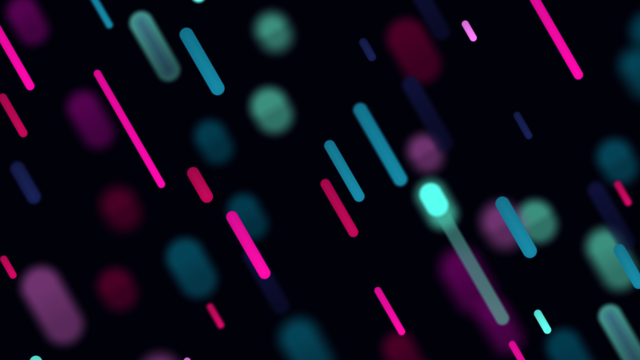
This background is drawn by a WebGL 2 fragment shader. Its source:

```glsl
#version 300 es
precision highp float;

uniform vec2 u_resolution;
out vec4 fragColor;

const vec2 SLANT = vec2(0.5, -0.866);

vec4 hash4(float n) {
    vec4 h = fract(n * vec4(0.1031, 0.1030, 0.0973, 0.1099));
    h += dot(h, h.wzxy + 33.33);
    return fract((h.xxyz + h.yzzw) * h.zywx);
}

// Evenly spread points with a little jitter, reaching past the borders
vec2 scatter(float n, vec2 jitter, float aspect) {
    vec2 spread = fract(n * vec2(0.7549, 0.5698) + 0.14 * jitter);
    return spread * vec2(aspect + 0.12, 1.12) - 0.06;
}

// Slanted capsule: x = coverage, y = position along its length, z = depth inside
vec3 capsule(vec2 p, float len, float radius, float blur) {
    float along = clamp(dot(p, SLANT) / len, -0.5, 0.5);
    float d = length(p - SLANT * along * len) - radius;
    return vec3(1.0 - smoothstep(-blur, blur, d), along + 0.5, clamp(-d / radius, 0.0, 1.0));
}

void main() {
    float aspect = u_resolution.x / u_resolution.y;
    vec2 p = gl_FragCoord.xy / u_resolution.y;
    float crisp = max(0.0025, 1.0 / u_resolution.y);
    vec3 color = vec3(0.004, 0.003, 0.04);

    // Far out-of-focus blobs: rgb and opacity
    vec4 hazes[6] = vec4[6](
        vec4(0.02, 0.31, 0.39, 0.85), vec4(0.38, 0.01, 0.35, 0.85),
        vec4(0.31, 0.74, 0.64, 0.75), vec4(0.33, 0.00, 0.16, 0.85),
        vec4(0.01, 0.28, 0.36, 0.80), vec4(0.54, 0.25, 0.53, 0.80));
    for (int i = 0; i < 24; i++) {
        vec4 h = hash4(float(i) + 7.3);
        vec4 haze = hazes[i % 6];
        vec2 center = scatter(float(i) + 0.4, h.xy, aspect);
        float radius = mix(0.042, 0.056, h.z);
        vec3 blob = capsule(p - center, mix(0.02, 0.13, h.w * h.w), radius, mix(0.022, 0.034, h.x));
        color = mix(color, haze.rgb, blob.x * haze.a * mix(1.0, 0.8, blob.y));
    }

    // Mid-distance bars with a brighter rim, and faint navy streaks
    for (int i = 0; i < 6; i++) {
        vec4 h = hash4(float(i) + 61.7);
        bool navy = i % 3 != 0;
        vec2 center = scatter(float(i) + 31.6, h.xy, aspect);
        vec3 bar = capsule(p - center, mix(0.14, 0.24, h.z), navy ? 0.024 : 0.033, 0.011);
        vec3 tint = navy ? vec3(0.06, 0.07, 0.23) : mix(vec3(0.30, 0.68, 0.61), vec3(0.24, 0.46, 0.54), bar.z);
        color = mix(color, tint, bar.x * mix(0.9, 0.55, bar.y));
    }

    // Glowing comet: tail, halo and core
    vec2 q = p - vec2(0.678 * aspect, 0.445);
    vec3 tail = capsule(q - SLANT * 0.19, 0.38, 0.019, 0.006);
    color = mix(color, mix(vec3(0.22, 0.48, 0.46), vec3(0.34, 0.62, 0.56), tail.y), tail.x * 0.75);
    vec3 halo = capsule(q - SLANT * 0.015, 0.06, 0.042, 0.024);
    color = mix(color, vec3(0.27, 0.72, 0.63), halo.x * 0.85);
    color = mix(color, vec3(0.35, 1.0, 0.94), capsule(q, 0.035, 0.031, 0.007).x);

    // Sharp streaks: rgb and length
    vec4 streaks[9] = vec4[9](
        vec4(0.98, 0.01, 0.65, 0.28), vec4(0.08, 0.51, 0.63, 0.14),
        vec4(1.00, 0.47, 0.98, 0.06), vec4(0.74, 0.01, 0.32, 0.12),
        vec4(0.38, 1.00, 0.94, 0.04), vec4(0.08, 0.10, 0.30, 0.07),
        vec4(0.98, 0.02, 0.64, 0.21), vec4(0.07, 0.50, 0.62, 0.19),
        vec4(0.80, 0.01, 0.36, 0.08));
    for (int i = 0; i < 27; i++) {
        vec4 h = hash4(float(i) + 113.9);
        vec4 streak = streaks[i % 9];
        vec2 center = scatter(float(i) + 57.2, h.xy, aspect);
        float radius = mix(0.010, 0.021, h.z * h.z);
        float blur = crisp + 0.004 * step(0.75, h.x);
        vec3 bar = capsule(p - center, streak.a * mix(0.6, 1.35, h.w), radius, blur);
        vec3 tint = streak.rgb * mix(0.88, 1.04, bar.y) + 0.05 * bar.z * vec3(0.3, 0.8, 0.6);
        color = mix(color, tint, bar.x * 0.97);
    }

    fragColor = vec4(color, 1.0);
}
```
